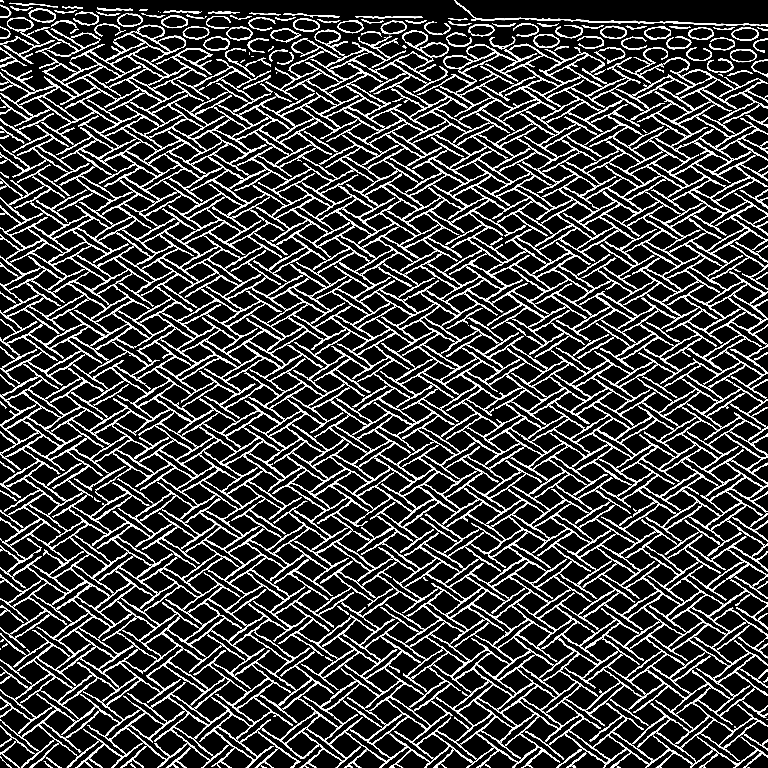
Write a Shadertoy shader that draws this pattern.

```glsl
// White outlines of a plain-woven diagonal mesh, receding toward a slanted top rim, on black.

float hash(vec2 p) {
    return fract(sin(dot(p, vec2(127.1, 311.7))) * 43758.5453);
}

float noise(vec2 p) {
    vec2 i = floor(p), f = fract(p);
    f = f * f * (3.0 - 2.0 * f);
    return mix(mix(hash(i), hash(i + vec2(1, 0)), f.x),
               mix(hash(i + vec2(0, 1)), hash(i + vec2(1, 1)), f.x), f.y);
}

vec2 wobble(vec2 p) {
    return vec2(noise(p), noise(p + 37.4)) - 0.5;
}

float segmentDistance(vec2 p, vec2 a, vec2 b) {
    vec2 ab = b - a;
    return length(p - a - ab * clamp(dot(p - a, ab) / dot(ab, ab), 0.0, 1.0));
}

// Crisp line of constant width around a zero distance
float stroke(float d) {
    float soft = 0.1 / iResolution.y;
    return 1.0 - smoothstep(0.00123 - soft, 0.00123 + soft, abs(d));
}

void mainImage(out vec4 fragColor, in vec2 fragCoord) {
    vec2 p = fragCoord / iResolution.y;
    p += 0.0025 * wobble(p * 12.0) + 0.002 * wobble(p * 55.0) + 0.0018 * wobble(p * 240.0);

    // Depth below the rim; rows tighten quickly at the top and widen at the bottom
    float down = 1.0 - p.y;
    float rim = 0.032 * sqrt(max(p.x, 0.0));
    float depth = down - rim * (1.0 - 0.5 * down);
    float squeeze = exp(-12.0 * depth);
    float column = 17.5 * p.x + 0.5 * sin(3.0 * depth);
    float row = 29.0 * depth - 2.33 * depth * depth * depth + 0.75 * (1.0 - squeeze);
    vec2 slope = vec2(17.5, 29.0 - 7.0 * depth * depth + 9.0 * squeeze);

    // Two strand families cross at integer values of uv
    vec2 uv = vec2(column + row, column - row);
    vec2 id = round(uv);
    vec2 across = abs(uv - id) / length(slope);

    // Strands swell where they pass over and narrow where they dip under
    float width = mix(0.0031, 0.0037, smoothstep(0.0, 0.2, depth));
    width += 0.0006 * (noise(p * 40.0) - 0.5);
    vec2 halfWidth = width + 0.0004 * vec2(cos(3.14159 * (id.x + uv.y)),
                                          -cos(3.14159 * (uv.x + id.y)));
    vec2 border = across - halfWidth;
    vec2 ink = vec2(stroke(border.x), stroke(border.y));

    // The lower strand stops at, or just short of, the upper one
    float gap = 0.0034 * noise(p * 60.0 + 5.0);
    vec2 outside = smoothstep(gap - 0.0002, gap + 0.0002, border);
    bool firstOver = mod(id.x + id.y, 2.0) < 0.5;
    float mesh = firstOver ? max(ink.x, ink.y * outside.x)
                           : max(ink.y, ink.x * outside.y);

    // Foreshortened holes near the rim close into ovals
    vec2 hole = fract(uv) - 0.5;
    float radius = max(length(hole), 0.001);
    vec2 normal = hole / radius;
    vec2 gradient = slope * vec2(normal.x + normal.y, normal.x - normal.y);
    float oval = stroke((radius - 0.4) / length(gradient));
    if (depth + 0.06 * noise(p * 24.0) < 0.08) mesh = oval;

    // Small breaks in the outlines, more of them near the rim
    float breaks = noise(p * 90.0 + 9.0);
    mesh *= step(breaks, mix(0.82, 0.96, smoothstep(0.0, 0.15, depth)));
    mesh *= step(0.004, depth);

    // Rim: broken on the left, continuous past a short spur on the right
    float edge = p.x < 0.62
        ? stroke(down - rim) * step(breaks, 0.65)
        : stroke(down - 0.0235 - 0.024 * (p.x - 0.62));
    float spur = stroke(segmentDistance(vec2(p.x, down), vec2(0.592, 0.0), vec2(0.62, 0.0235)));

    fragColor = vec4(vec3(max(mesh, max(edge, spur))), 1.0);
}
```
